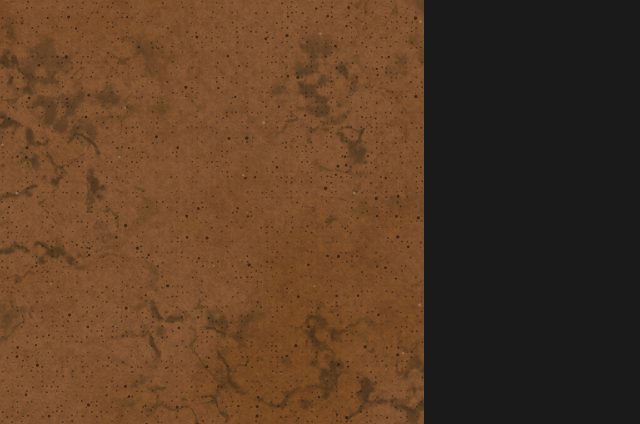
Reproduce this texture procedurally as a Shadertoy shader.

```glsl
// A square slab of rust-brown stone beside a plain charcoal panel.
// Crinkled dark veins are contour bands of warped fractal noise, broken up by
// patchy masks; jittered dots make the pores and a few pale specks.

const vec3 CHARCOAL = vec3(0.102);
const vec3 OCHRE = vec3(0.465, 0.285, 0.135);
const vec3 CLAY = vec3(0.502, 0.325, 0.190);
const vec3 VEIN_COLOR = vec3(0.255, 0.185, 0.105);
const vec3 PORE_COLOR = vec3(0.170, 0.110, 0.065);
const vec3 SPECK_COLOR = vec3(0.620, 0.520, 0.400);

const float SLAB_WIDTH = 1.0;      // in canvas heights
const float VEIN_SCALE = 6.5;
const float VEIN_WIDTH = 0.050;
const float VEIN_STRENGTH = 0.72;
const float PORE_SCALE = 85.0;
const float SPECK_SCALE = 24.0;
const float GRAIN_SCALE = 260.0;
const float GRAIN_STRENGTH = 0.13;

float hash(vec2 p) {
    return fract(sin(dot(p, vec2(127.1, 311.7))) * 43758.5453);
}

float valueNoise(vec2 p) {
    vec2 cell = floor(p);
    vec2 f = fract(p);
    f = f * f * (3.0 - 2.0 * f);
    float low = mix(hash(cell), hash(cell + vec2(1.0, 0.0)), f.x);
    float high = mix(hash(cell + vec2(0.0, 1.0)), hash(cell + vec2(1.0)), f.x);
    return mix(low, high, f.y);
}

float fbm(vec2 p) {
    float sum = 0.0;
    float amplitude = 0.5;
    for (int i = 0; i < 5; i++) {
        sum += amplitude * valueNoise(p);
        p = mat2(1.6, 1.2, -1.2, 1.6) * p + 17.3;
        amplitude *= 0.5;
    }
    return sum / 0.96875;
}

// Narrow band around the middle contour of the noise
float contourBand(vec2 p, float width) {
    return 1.0 - smoothstep(width * 0.15, width, abs(fbm(p) - 0.5));
}

float veins(vec2 p) {
    vec2 warp = vec2(fbm(p * 9.0 + 3.1), fbm(p * 9.0 + 41.7)) - 0.5;
    vec2 q = p + 0.07 * warp;
    float patches = smoothstep(0.36, 0.62, fbm(p * 3.6 + 8.4));
    float crumble = smoothstep(0.34, 0.62, fbm(p * 42.0 + 5.0));
    float main = contourBand(q * VEIN_SCALE + 12.0, VEIN_WIDTH);
    float minor = contourBand(q * VEIN_SCALE * 1.9 + 60.0, VEIN_WIDTH * 0.8);
    float blotch = smoothstep(0.57, 0.70, fbm(q * 8.0 + 29.0));
    float cover = max(main, max(0.65 * minor, 0.75 * blotch));
    return cover * crumble * mix(0.12, 1.0, patches);
}

// Jittered dots, one per cell at most; share is the chance of a dot
float dots(vec2 p, float scale, float share, float radius, float pixel) {
    vec2 cell = floor(p * scale);
    vec2 center = 0.3 + 0.4 * vec2(hash(cell + 7.7), hash(cell + 23.9));
    float size = radius * mix(0.45, 1.0, hash(cell + 51.3));
    float dist = length(fract(p * scale) - center);
    float soft = max(0.6 * pixel * scale, 0.04);
    float present = step(hash(cell + 91.1), share);
    return present * (1.0 - smoothstep(size - soft, size + soft, dist));
}

vec3 stone(vec2 p, float pixel) {
    // Broad drift between ochre and clay, with fine grain
    float drift = smoothstep(0.30, 0.66, fbm(p * 2.8 + 33.0));
    vec3 color = mix(OCHRE, CLAY, drift);
    float grain = valueNoise(p * GRAIN_SCALE) - 0.5;
    float mottle = fbm(p * 70.0 + 2.0) - 0.5;
    color *= 1.0 + GRAIN_STRENGTH * grain + 0.16 * mottle;

    // Veins, pores and specks
    color = mix(color, VEIN_COLOR, VEIN_STRENGTH * veins(p));
    float pores = dots(p, PORE_SCALE, 0.30, 0.20, pixel);
    float pits = dots(p + 0.37, PORE_SCALE * 0.5, 0.10, 0.17, pixel);
    color = mix(color, PORE_COLOR, max(0.60 * pores, 0.80 * pits));
    float specks = dots(p + 0.19, SPECK_SCALE, 0.025, 0.08, pixel);
    return mix(color, SPECK_COLOR, 0.65 * specks);
}

void mainImage(out vec4 fragColor, in vec2 fragCoord) {
    float pixel = 1.0 / iResolution.y;
    vec2 p = fragCoord * pixel;
    float panel = smoothstep(-0.5 * pixel, 0.5 * pixel, p.x - SLAB_WIDTH);
    fragColor = vec4(mix(stone(p, pixel), CHARCOAL, panel), 1.0);
}
```
